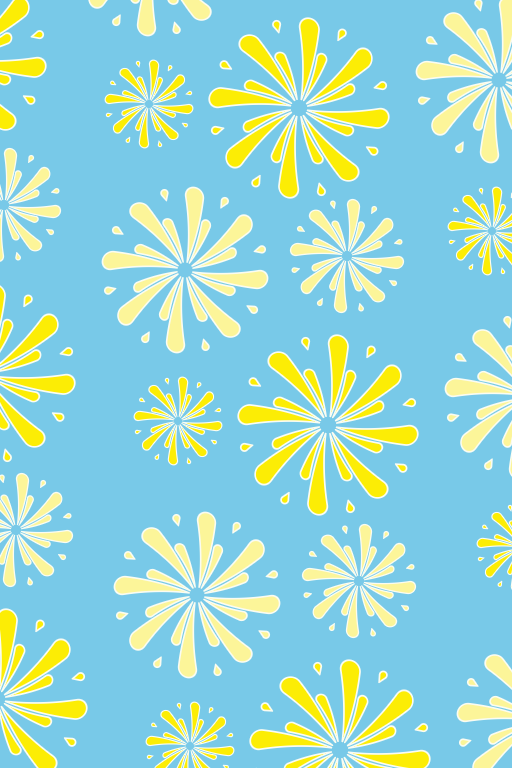
A Shadertoy shader for this pattern:

```glsl
#define DESIGN_HEIGHT 768.0
#define SKY vec3(0.47, 0.79, 0.91)
#define YELLOW vec3(0.99, 0.93, 0.02)
#define CREAM vec3(0.99, 0.96, 0.60)
#define RIM vec3(0.98, 0.99, 0.95)
#define PETALS 8.0
#define CURL 0.15

const float TAU = 6.2831853;

// Cluster spacing: uneven steps between rows and columns
const vec2 ROW_SHIFT[3] = vec2[3](vec2(-29, 317), vec2(0), vec2(12, -325));
const vec2 COLUMN_SHIFT[3] = vec2[3](vec2(-343, 51), vec2(0), vec2(343, -127));

// Bursts of one cluster: centre x, centre y, scale
const vec3 BURSTS[4] = vec3[4](
    vec3(328, 343, 1.0), vec3(178, 347, 0.49),
    vec3(185, 498, 0.92), vec3(347, 512, 0.63));

// Round-ended cone along x, from (x0, radius r0) to (x1, radius r1)
float coneDistance(vec2 p, float x0, float r0, float x1, float r1) {
    p = vec2(p.x - x0, abs(p.y));
    float h = x1 - x0;
    float slope = (r0 - r1) / h;
    float flank = sqrt(1.0 - slope * slope);
    float k = dot(p, vec2(flank, -slope));
    if (k < 0.0) return length(p) - r0;
    if (k > flank * h) return length(p - vec2(h, 0.0)) - r1;
    return dot(p, vec2(slope, flank)) - r0;
}

// Fold the plane into one sector centred on the x axis
vec2 foldSector(float radius, float angle) {
    float sector = TAU / PETALS;
    angle = mod(angle + 0.5 * sector, sector) - 0.5 * sector;
    return radius * vec2(cos(angle), sin(angle));
}

// Long petals, short petals and outer drops of a unit-scale burst
float burstDistance(vec2 p) {
    float radius = length(p);
    float angle = atan(p.y, p.x);
    float longBend = CURL * (1.0 - radius / 80.0);
    float shortBend = CURL * (1.0 - radius / 54.0);
    vec2 longSide = foldSector(radius, angle - radians(-7.5) + longBend);
    vec2 shortSide = foldSector(radius, angle - radians(20.0) + shortBend);
    vec2 dropSide = foldSector(radius, angle - radians(15.0));
    float d = coneDistance(longSide, 9.0, 0.9, 80.5, 10.6);
    d = min(d, coneDistance(shortSide, 9.0, 0.8, 54.0, 5.9));
    return min(d, coneDistance(dropSide, 78.0, 0.7, 86.5, 4.5));
}

void mainImage(out vec4 fragColor, in vec2 fragCoord) {
    float pixel = DESIGN_HEIGHT / iResolution.y;
    vec2 p = fragCoord * pixel;
    vec3 color = SKY;

    for (int row = 0; row < 3; row++)
    for (int column = 0; column < 3; column++)
    for (int i = 0; i < 4; i++) {
        vec2 center = BURSTS[i].xy + ROW_SHIFT[row] + COLUMN_SHIFT[column];
        float scale = BURSTS[i].z;
        vec2 local = (p - center) / scale;
        if (length(local) > 100.0) continue;

        // Pale rim around the filled shapes
        float d = burstDistance(local) * scale;
        float rimWidth = mix(0.6, 1.7, scale);
        vec3 fill = i < 2 ? YELLOW : CREAM;
        color = mix(color, RIM, clamp(0.5 - d / pixel, 0.0, 1.0));
        color = mix(color, fill, clamp(0.5 - (d + rimWidth) / pixel, 0.0, 1.0));
    }
    fragColor = vec4(color, 1.0);
}
```
